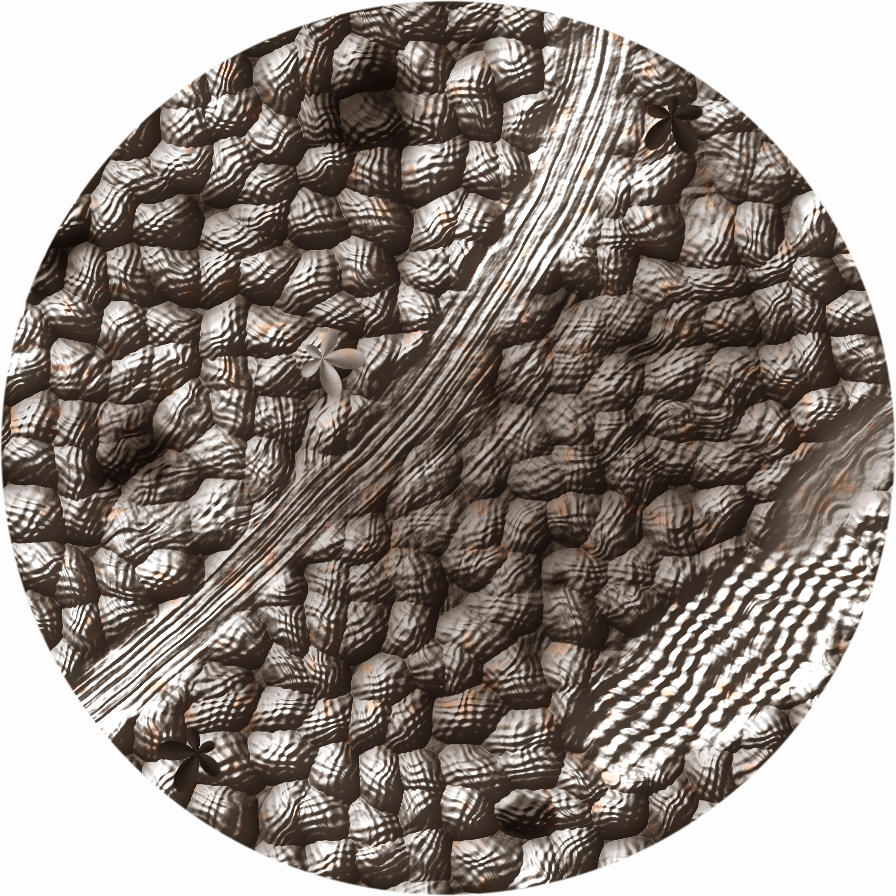
Reproduce this texture procedurally as a Shadertoy shader.

```glsl
// Round medallion of carved brown relief: knobbly cones, flowing fibres and small rosettes on white.

float hash(vec2 p) { return fract(sin(dot(p, vec2(127.1, 311.7))) * 43758.5453); }

float noise(vec2 p) {
    vec2 i = floor(p), f = fract(p);
    f = f * f * (3.0 - 2.0 * f);
    return mix(mix(hash(i), hash(i + vec2(1, 0)), f.x),
               mix(hash(i + vec2(0, 1)), hash(i + vec2(1, 1)), f.x), f.y);
}

float fbm(vec2 p) {
    float sum = 0.0, amp = 0.5;
    for (int i = 0; i < 4; i++) {
        sum += amp * noise(p);
        p = mat2(1.6, 1.2, -1.2, 1.6) * p + 3.7;
        amp *= 0.5;
    }
    return sum;
}

vec2 rotate(vec2 p, float a) { return mat2(cos(a), -sin(a), sin(a), cos(a)) * p; }

// Soft ellipse: 1 inside, 0 outside
float blob(vec2 p, vec2 centre, vec2 radii, float angle, float soft) {
    return 1.0 - smoothstep(1.0 - soft, 1.0 + soft, length(rotate(p - centre, angle) / radii));
}

// Signed offset from the curved diagonal rope of fibres
float ropeOffset(vec2 p) {
    float y = p.y + 0.28;
    return 0.72 * (p.x + 0.383 - 1.27 * y + 0.69 * y * y) + 0.02 * (fbm(p * 6.0) - 0.5);
}

float ropeMask(vec2 p, float d) {
    return 1.0 - smoothstep(0.018, 0.05, abs(d) + 0.03 * (noise(p * 25.0) - 0.5));
}

float fanMask(vec2 p) {
    p += 0.05 * (fbm(p * 22.0) - 0.5);
    return blob(p, vec2(0.31, -0.23), vec2(0.2, 0.08), 0.65, 0.2);
}

float slabMask(vec2 p) {
    return blob(p + 0.05 * (fbm(p * 14.0) - 0.5), vec2(0.43, -0.04), vec2(0.11, 0.04), 0.9, 0.35);
}

// Bulging domes studded with small uneven knobs
float cones(vec2 p) {
    p += 0.04 * (vec2(fbm(p * 9.0), fbm(p * 9.0 + 19.0)) - 0.5);
    p *= 18.0;
    vec2 cell = floor(p), wobble = 0.22 * vec2(noise(p * 3.0), noise(p * 3.0 + 9.0));
    float best = 0.0;
    for (int y = -1; y <= 1; y++)
    for (int x = -1; x <= 1; x++) {
        vec2 id = cell + vec2(x, y);
        vec2 centre = id + 0.2 + 0.6 * vec2(hash(id), hash(id + 41.3));
        vec2 q = rotate(p - centre, 6.28 * hash(id + 7.7)) * vec2(1.15, 0.85);
        float dome = max(0.0, 1.0 - 1.9 * dot(q, q));
        q += wobble;
        float knobs = sin(q.x * 25.0 + 6.0 * q.y) * sin(q.y * 23.0 - 6.0 * q.x);
        best = max(best, dome * (0.75 + 0.25 * hash(id + 3.1)) + 0.055 * knobs * sqrt(dome));
    }
    return best;
}

float relief(vec2 p) {
    float d = ropeOffset(p), rope = ropeMask(p, d), swell = fbm(p * 5.0);
    float fibres = 0.005 * noise(vec2(d * 210.0, p.y * 7.0)) + 0.0025 * noise(vec2(d * 390.0, p.y * 15.0));
    vec2 grain = rotate(p, 0.85);
    float flow = 0.006 * noise(vec2(grain.y * 130.0 + swell * 40.0, grain.x * 22.0))
               + 0.0025 * noise(vec2(grain.y * 280.0 + swell * 75.0, grain.x * 45.0));
    float hollow = blob(p, vec2(0.15, -0.02), vec2(0.3, 0.17), 0.75, 0.4);
    float h = 0.046 * cones(p);
    h = mix(h, flow + 0.4 * h, max(0.75 * hollow, 0.85 * smoothstep(0.48, 0.62, fbm(p * 6.0 + 31.0))));
    h = mix(h, fibres + 0.2 * h, hollow * 0.7 * (1.0 - smoothstep(0.05, 0.18, d)));
    h = mix(h, fibres + 0.015, rope);
    // Ribbed fan with notched ridges
    vec2 f = rotate(p, 0.9 + 0.5 * (p.x - 0.3));
    float bend = 9.0 * fbm(p * 17.0);
    float ribs = 0.0035 * sin(f.y * 300.0 + bend) + 0.0016 * sin(f.x * 430.0 + f.y * 170.0 + 2.0 * bend);
    h = mix(h, ribs + 0.5 * flow, fanMask(p));
    h = mix(h, 0.5 * flow, slabMask(p));
    return h + 0.04 * swell + 0.005 * fbm(p * 80.0);
}

void mainImage(out vec4 fragColor, in vec2 fragCoord) {
    float size = min(iResolution.x, iResolution.y);
    vec2 p = (fragCoord - 0.5 * iResolution.xy) / size;

    // Light from the upper left
    float e = 0.0011;
    vec2 slope = vec2(relief(p + vec2(e, 0)) - relief(p - vec2(e, 0)),
                      relief(p + vec2(0, e)) - relief(p - vec2(0, e))) / (2.0 * e);
    vec3 normal = normalize(vec3(-slope, 0.9));
    float lit = max(0.0, dot(normal, normalize(vec3(-0.5, 0.6, 0.62))));
    float tone = 0.17 + 0.76 * lit * lit;

    // Broad light and shade, with dark crevices between domes
    float rope = ropeMask(p, ropeOffset(p)), fan = fanMask(p), slab = slabMask(p);
    float crevice = mix(0.62 + 0.65 * cones(p), 1.0, max(rope, max(fan, slab)));
    tone *= crevice * (0.75 + 0.55 * fbm(p * 8.0 + 5.0));
    tone *= 1.0 - 0.33 * blob(p, vec2(0.15, -0.02), vec2(0.33, 0.19), 0.75, 0.45);
    tone *= 1.0 + 0.4 * rope * smoothstep(0.03, 0.25, abs(p.y + 0.02)) + 0.35 * fan;
    tone = mix(tone, 0.22 + 0.5 * tone, slab);

    // Dark pits: centre and radius
    vec3 pits[5] = vec3[5](vec3(-0.35, -0.01, 0.05), vec3(-0.09, 0.38, 0.07),
        vec3(-0.45, 0.22, 0.05), vec3(0.12, -0.15, 0.025), vec3(0.08, -0.42, 0.025));
    for (int i = 0; i < 5; i++) {
        float r = length(p - pits[i].xy) + 0.07 * (fbm(p * 25.0) - 0.5);
        tone *= 1.0 - 0.65 * (1.0 - smoothstep(0.4, 1.1, r / pits[i].z));
    }

    // Leafy rosettes: centre and brightness
    vec3 rosettes[3] = vec3[3](vec3(-0.14, 0.1, 0.58), vec3(0.25, 0.37, 0.14), vec3(-0.28, -0.34, 0.14));
    for (int i = 0; i < 3; i++) {
        vec2 q = p - rosettes[i].xy;
        float a = atan(q.y, q.x) + float(i);
        float edge = 0.045 * (0.2 + 0.8 * abs(cos(2.5 * a))) * (0.8 + 0.3 * sin(a + 2.0)) - length(q);
        float leaf = rosettes[i].z * (0.75 + 0.3 * sin(5.0 * a) + 0.4 * fbm(p * 70.0));
        tone = mix(tone, leaf, smoothstep(-0.002, 0.002, edge));
    }

    // Warm brown ramp with faint rusty flecks
    vec3 color = pow(vec3(clamp(tone, 0.05, 1.0)), vec3(0.87, 1.0, 1.11));
    float rust = smoothstep(0.58, 0.75, fbm(p * 45.0 + 50.0));
    color *= mix(vec3(1), vec3(1.1, 0.95, 0.85), rust);

    float disc = 1.0 - smoothstep(0.497, 0.5, length(p));
    fragColor = vec4(mix(vec3(0.992), color, disc), 1.0);
}
```
